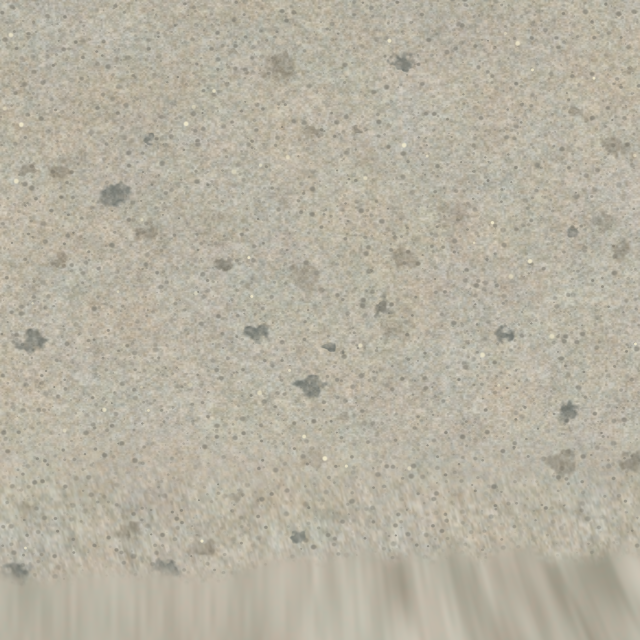
A Shadertoy shader for this texture:

```glsl
// Pale speckled stone: fine grain, dark blotches and a smeared band along the bottom.

const vec3 STONE = vec3(0.727, 0.706, 0.645);
const vec3 BROWN_STAIN = vec3(0.50, 0.47, 0.41);
const vec3 SLATE_STAIN = vec3(0.41, 0.43, 0.41);
const vec3 DARK_SPECK = vec3(0.47, 0.46, 0.42);
const vec3 BRIGHT_SPECK = vec3(0.95, 0.92, 0.80);
const vec3 OCHRE_TINT = vec3(0.025, 0.004, -0.030);
const vec3 GREEN_TINT = vec3(-0.022, 0.004, 0.004);

float hash(vec2 p) {
    vec3 q = fract(vec3(p.xyx) * 0.1031);
    q += dot(q, q.yzx + 33.33);
    return fract((q.x + q.y) * q.z);
}

// Smooth value noise centred on zero, from -0.5 to 0.5
float noise(vec2 p) {
    vec2 i = floor(p);
    vec2 f = fract(p);
    f = f * f * (3.0 - 2.0 * f);
    float low = mix(hash(i), hash(i + vec2(1, 0)), f.x);
    float high = mix(hash(i + vec2(0, 1)), hash(i + vec2(1, 1)), f.x);
    return mix(low, high, f.y) - 0.5;
}

// Three octaves of grain; the scale sets its size and direction
float grain(vec2 uv, vec2 scale) {
    return 0.085 * noise(uv * scale)
         + 0.085 * noise(uv * scale * 1.83 + 41.7)
         + 0.055 * noise(uv * scale * 0.46 + 17.3);
}

// Random soft ellipses, one per cell at most: x is coverage, y a random id
vec2 scatter(vec2 p, float chance, float minRadius, float maxRadius, float softness, float seed) {
    vec2 cell = floor(p);
    vec2 best = vec2(0.0);
    for (int y = -1; y <= 1; y++) {
        for (int x = -1; x <= 1; x++) {
            vec2 c = cell + vec2(x, y);
            vec2 key = c + seed;
            if (hash(key) > chance) continue;
            vec2 centre = c + 0.1 + 0.8 * vec2(hash(key + 7.1), hash(key + 13.7));
            float radius = mix(minRadius, maxRadius, hash(key + 23.9));
            float edge = length(p - centre) / radius;
            float cover = 1.0 - smoothstep(1.0 - softness, 1.0 + softness, edge);
            if (cover > best.x) best = vec2(cover, hash(key + 31.3));
        }
    }
    return best;
}

// Soft slanted streaks, stronger towards the right
float streaks(vec2 uv) {
    vec2 p = uv + vec2(uv.y * mix(0.0, 0.45, smoothstep(0.4, 1.0, uv.x)), 0.0);
    float strength = mix(0.35, 1.0, smoothstep(0.38, 0.52, uv.x));
    float broad = noise(p * vec2(17.0, 9.0) + 5.2);
    float middle = noise(p * vec2(42.0, 11.0) + 61.0);
    float thin = noise(p * vec2(110.0, 14.0) + 9.4);
    return strength * (0.13 * broad + 0.11 * middle) + 0.045 * thin - 0.012;
}

void mainImage(out vec4 fragColor, in vec2 fragCoord) {
    vec2 uv = fragCoord / iResolution.y;

    // Zones: crisp grain above, stretched grain below, smear at the bottom
    float stretched = 1.0 - smoothstep(0.20, 0.36, uv.y);
    float rim = mix(0.105, 0.14, smoothstep(0.2, 0.7, uv.x))
              + 0.025 * noise(vec2(uv.x * 28.0, 3.0));
    float smear = 1.0 - smoothstep(rim - 0.022, rim + 0.018, uv.y);

    // Grain and broad mottling
    float fine = grain(uv, vec2(190.0, 225.0));
    float tall = grain(uv + vec2(uv.y * 0.25, 0.0), vec2(165.0, 95.0));
    float light = mix(fine, tall, stretched);
    light += 0.025 * noise(uv * 5.0) + 0.025 * noise(uv * 24.0 + 8.0);
    light = mix(light, streaks(uv), smear);
    vec3 color = STONE + light * vec3(1.0, 1.0, 1.03);

    // Faint colour variation
    float sharp = 1.0 - smear;
    color += OCHRE_TINT * (noise(uv * 150.0 + 70.0) + 0.6 * noise(uv * 14.0 + 3.0)) * sharp;
    color += GREEN_TINT * (noise(uv * 120.0 + 90.0) + 0.8 * noise(uv * 18.0 + 33.0));

    // Small dark specks
    vec2 specks = scatter(uv * vec2(64.0, 72.0), 0.40, 0.10, 0.28, 0.5, 11.0);
    color = mix(color, DARK_SPECK, specks.x * mix(0.15, 0.65, specks.y) * sharp);
    vec2 dust = scatter(uv * vec2(125.0, 135.0), 0.30, 0.14, 0.34, 0.5, 83.0);
    color = mix(color, DARK_SPECK, dust.x * 0.36 * dust.y * sharp * (1.0 - 0.5 * stretched));

    // Ragged stains, flatter than they are wide
    vec2 ragged = vec2(noise(uv * 85.0 + 2.0), noise(uv * 85.0 + 54.0)) * 0.018
                + vec2(noise(uv * 190.0), noise(uv * 190.0 + 19.0)) * 0.008;
    vec2 stains = scatter((uv + ragged) * vec2(12.0, 16.0), 0.24, 0.11, 0.27, 0.38, 47.0);
    vec3 stainColor = mix(BROWN_STAIN, SLATE_STAIN, smoothstep(0.55, 0.85, stains.y));
    float stainDepth = mix(0.2, 0.72, stains.y) * (1.0 + 0.6 * noise(uv * 130.0 + 6.0));
    color = mix(color, stainColor + 0.5 * light, stains.x * stainDepth * sharp);

    // Rare bright flecks
    vec2 flecks = scatter(uv * 34.0, 0.045, 0.06, 0.13, 0.5, 131.0);
    color = mix(color, BRIGHT_SPECK, flecks.x * mix(0.4, 0.95, flecks.y) * sharp);

    fragColor = vec4(clamp(color, 0.0, 1.0), 1.0);
}
```
